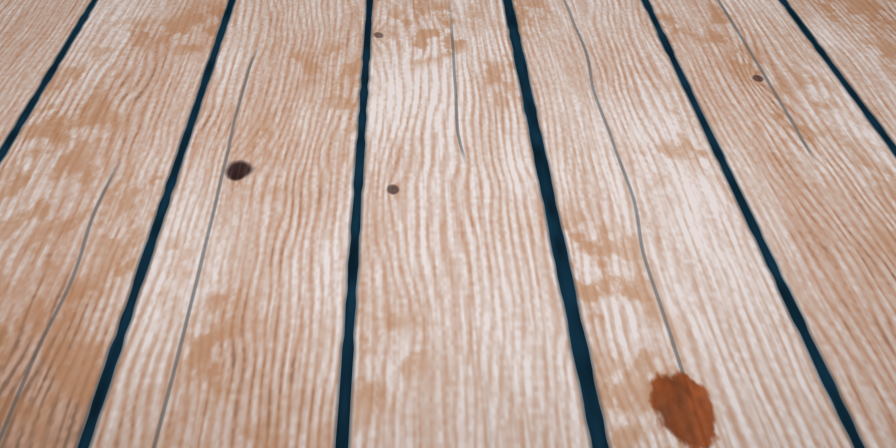
A Shadertoy shader for this texture:

```glsl
// Deck layout: pitch and position of the reference gap at far and near edge
const float FAR_PITCH = 0.307, NEAR_PITCH = 0.578;
const float FAR_X = 0.8255, NEAR_X = 0.763;
const float DEPTH_SCALE = 2.0;
const float GAP_HALF = 0.021, WIDE_GAP_HALF = 0.032, WIDE_GAP_ID = 1.0;

// Wood grain
const float RINGS = 21.0, RING_CONTRAST = 0.36;
const float BASE_TONE = 0.87;
const float KNOT_SWIRL = 0.15, KNOT_REACH = 0.10;
const float TAU = 6.28318;

// Knots: across, along, radius, darkness
const int KNOT_COUNT = 4;
const vec4 KNOTS[KNOT_COUNT] = vec4[](
    vec4(-0.651, 4.87, 0.085, 0.95), vec4(0.186, 4.74, 0.040, 0.65),
    vec4(0.078, 6.09, 0.045, 0.55), vec4(2.477, 5.64, 0.045, 0.65));

// Stains: centre and radii
const vec4 RUST_SPOT = vec4(1.36, 3.61, 0.17, 0.22);
const vec4 TAN_SPOT = vec4(2.42, 5.05, 0.24, 0.50);

const vec3 PALE = vec3(0.89, 0.85, 0.84);
const vec3 SAND = vec3(0.80, 0.71, 0.66);
const vec3 TAN = vec3(0.75, 0.59, 0.50);
const vec3 UMBER = vec3(0.56, 0.44, 0.37);
const vec3 SAWDUST = vec3(0.70, 0.50, 0.36);
const vec3 RUST = vec3(0.46, 0.21, 0.09);
const vec3 KNOT_DARK = vec3(0.21, 0.15, 0.15);
const vec3 EDGE_GREY = vec3(0.33, 0.35, 0.37);
const vec3 GAP_COLOR = vec3(0.06, 0.16, 0.22);

float hash(vec2 p) {
    vec3 q = fract(p.xyx * 0.1031);
    q += dot(q, q.yzx + 33.33);
    return fract((q.x + q.y) * q.z);
}

float noise(vec2 p) {
    vec2 i = floor(p), f = fract(p);
    f = f * f * (3.0 - 2.0 * f);
    return mix(mix(hash(i), hash(i + vec2(1, 0)), f.x),
               mix(hash(i + vec2(0, 1)), hash(i + vec2(1, 1)), f.x), f.y);
}

float fbm(vec2 p) {
    float sum = 0.0, amp = 0.533;
    for (int i = 0; i < 4; i++) {
        sum += amp * noise(p);
        p = p * 2.03 + 7.7;
        amp *= 0.5;
    }
    return sum;
}

// Weathered wood from dark (0) to bleached (1)
vec3 woodRamp(float tone) {
    vec3 k = clamp(vec3(3.0, 3.0, 3.0) * tone - vec3(0, 1, 2), 0.0, 1.0);
    return mix(mix(mix(UMBER, TAN, k.x), SAND, k.y), PALE, k.z);
}

float spotMask(vec2 w, vec4 spot) {
    return 1.0 - smoothstep(0.3, 1.15, length((w - spot.xy) / spot.zw));
}

void mainImage(out vec4 fragColor, in vec2 fragCoord) {
    // Perspective: u counts planks across, v runs along them
    vec2 p = fragCoord / iResolution.y;
    float nearness = 1.0 - p.y;
    float pitch = mix(FAR_PITCH, NEAR_PITCH, nearness);
    float u = (p.x - mix(FAR_X, NEAR_X, nearness)) / pitch;
    vec2 w = vec2(u, DEPTH_SCALE / pitch);
    float id = floor(u);
    vec2 q = w + vec2(0.0, 17.3 * id);

    // Growth rings, swirling around the knots
    float grain = u + 0.30 * (fbm(q * vec2(1.6, 0.7)) - 0.5)
                + 0.025 * noise(q * vec2(6.0, 4.0));
    float knot = 0.0, halo = 0.0;
    for (int i = 0; i < KNOT_COUNT; i++) {
        vec4 k = KNOTS[i];
        vec2 d = w - k.xy;
        float onPlank = 1.0 - step(0.5, abs(id - floor(k.x)));
        float swirl = onPlank * exp(-length(d * vec2(1.0, 0.55)) / KNOT_REACH);
        float r = length(d) * (0.8 + 0.5 * noise(w * 18.0));
        grain += KNOT_SWIRL * swirl;
        halo = max(halo, swirl);
        knot = max(knot, onPlank * k.w * (1.0 - smoothstep(0.55 * k.z, k.z, r)));
    }
    float phase = grain * RINGS;
    float ring = pow(0.5 + 0.5 * cos(TAU * phase), 1.6);
    ring *= 1.0 - smoothstep(0.35, 0.9, fwidth(phase));
    ring *= 0.35 + 0.9 * noise(q * vec2(3.0, 1.1) + 31.0);

    // Fibres, speckle, sawdust clumps and bleaching
    float fibre = noise(q * vec2(75.0, 4.0)) - 0.5;
    float speckle = noise(q * vec2(60.0, 45.0)) - 0.5;
    float bleach = fbm(q * vec2(2.2, 0.9) + 5.0) - 0.5;
    float tanSpot = spotMask(w, TAN_SPOT);
    float patches = smoothstep(0.48, 0.72, fbm(q * vec2(1.8, 1.3) + 50.0) + 0.3 * tanSpot);
    float dust = patches * smoothstep(0.42, 0.66, fbm(q * vec2(11.0, 9.0)));

    float tone = BASE_TONE - 0.055 * abs(id) + 0.12 * (hash(vec2(id, 3.0)) - 0.5);
    tone += 0.75 * bleach + 0.32 * fibre + 0.22 * speckle;
    tone -= RING_CONTRAST * ring + 0.08 * halo;
    tone -= 0.22 * (1.0 - smoothstep(0.0, 0.75, p.x)) * nearness;
    vec3 color = mix(woodRamp(tone), SAWDUST, 0.65 * dust);

    // Drying crack on each plank
    float crackX = 0.25 + 0.5 * hash(vec2(id, 9.0)) + 0.05 * (noise(q * vec2(0.0, 2.5)) - 0.5);
    float crack = 1.0 - smoothstep(0.003, 0.008 + fwidth(u), abs(u - id - crackX));
    crack *= smoothstep(0.5, 0.68, noise(vec2(id * 5.0, w.y * 1.1)));
    color = mix(color, EDGE_GREY, 0.6 * crack);

    // Knots and rust
    color = mix(color, KNOT_DARK + 0.12 * fibre, knot);
    float rustGrain = fbm(q * vec2(14.0, 10.0) + 80.0);
    float rust = smoothstep(0.45, 0.75, spotMask(w, RUST_SPOT) + 0.9 * (rustGrain - 0.5));
    color = mix(color, RUST * (0.5 + rustGrain), 0.85 * rust);

    // Gaps with worn, shaded rims
    float gapId = floor(u + 0.5);
    float halfWidth = abs(gapId - WIDE_GAP_ID) < 0.5 ? WIDE_GAP_HALF : GAP_HALF;
    float rim = abs(u - gapId) - halfWidth + 0.008 * (noise(w * vec2(9.0, 14.0)) - 0.5);
    float aa = 0.75 * fwidth(u);
    color = mix(color, EDGE_GREY, 0.75 * (1.0 - smoothstep(0.0, 0.022, rim)));
    vec3 gap = GAP_COLOR * (0.75 + 0.5 * noise(w * vec2(30.0, 8.0)));
    color = mix(gap, color, smoothstep(-aa, aa, rim));

    // Soft corner falloff
    vec2 c = fragCoord / iResolution.xy - 0.5;
    color *= 1.03 - 0.28 * dot(c, c);
    fragColor = vec4(clamp(color, 0.0, 1.0), 1.0);
}
```
